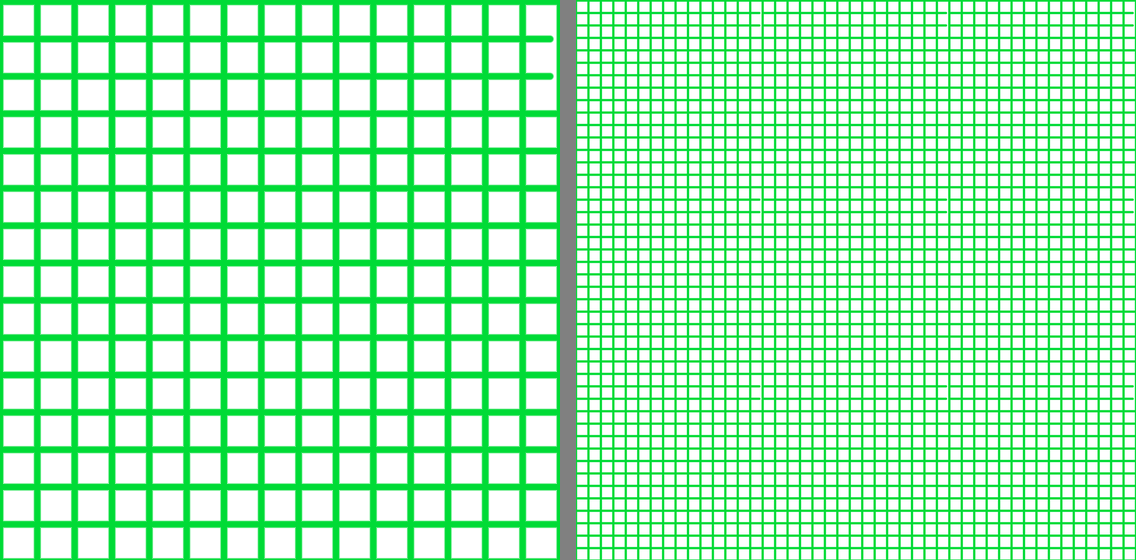
Left: one tile. Right: repeated 3 by 3.
A WebGL 2 fragment shader for this pattern:

```glsl
#version 300 es
precision highp float;
// A 15 by 15 grid of soft green strokes on white, from distances to the
// nearest vertical and horizontal line. Two upper strokes stop short of the
// right edge with round caps; the grid wraps on both axes.

uniform vec2 u_resolution;
out vec4 outColor;

const float CELLS = 15.0;

void main() {
    // Cell units, measured from the top left; rows sit slightly low.
    vec2 uv = gl_FragCoord.xy / u_resolution;
    vec2 p = vec2(uv.x, 1.0 - uv.y) * CELLS - vec2(0.0, 0.045);
    vec2 nearestLine = floor(p + 0.5);
    vec2 offset = p - nearestLine;

    // The first two inner rows end in a round cap before the last column line.
    bool shortRow = nearestLine.y > 0.5 && nearestLine.y < 2.5;
    float pastEnd = shortRow ? max(p.x - 14.735, 0.0) : 0.0;

    float columnDistance = abs(offset.x);
    float rowDistance = length(vec2(pastEnd, offset.y));
    float lineDistance = min(columnDistance, rowDistance);

    // Soft stroke edge, never thinner than a pixel.
    float pixel = CELLS / min(u_resolution.x, u_resolution.y);
    float softness = max(0.027, 0.5 * pixel);
    float ink = 1.0 - smoothstep(0.091 - softness, 0.091 + softness, lineDistance);

    vec3 paper = vec3(1.0);
    vec3 green = vec3(0.0, 0.86, 0.21);
    outColor = vec4(mix(paper, green, ink), 1.0);
}
```
